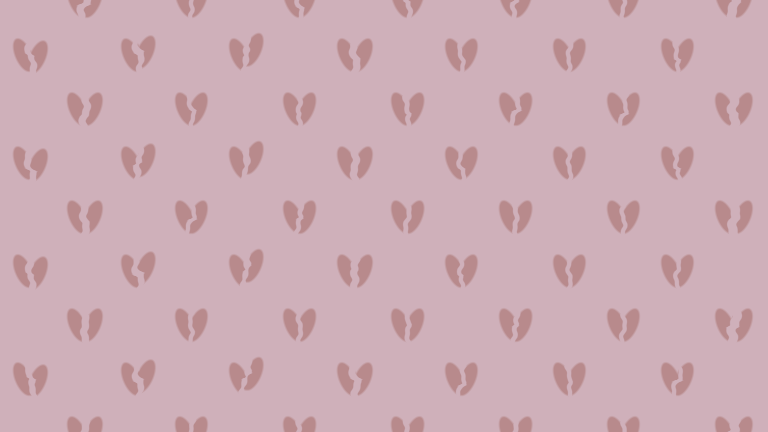
Reproduce this pattern procedurally as a Shadertoy shader.

```glsl
const vec3 PAPER = vec3(0.81, 0.69, 0.73);
const vec3 INK   = vec3(0.72, 0.54, 0.55);
const vec3 RIM   = vec3(0.77, 0.62, 0.64);

const float PITCH = 0.25;                    // lattice step, in canvas heights
const vec2 ORIGIN = vec2(0.068, 0.1225);     // centre of the first heart
const vec2 STAGGER = vec2(0.125, -0.125);    // offset of the in-between rows
const float HEART_SIZE = 0.0412;             // half height of a heart

// Heart units from here on
const vec2 LOBE_CENTRE = vec2(0.34, 0.0);
const vec2 LOBE_RADII  = vec2(1.02, 0.48);
const vec2 LOBE_AXIS   = vec2(0.399, 0.917);
const float CRACK_HALF_WIDTH = 0.12;
const float RIM_WIDTH = 0.06;

// Displacement of the right half, by half column
const int COLUMNS = 14;
const float SPREAD[COLUMNS] = float[](0.12, 0.17, 0.10, 0.0, 0.10, 0.02, 0.17,
                                      0.03, 0.0, 0.03, 0.0, 0.0, 0.0, 0.28);
const float LIFT[COLUMNS] = float[](-0.12, 0.0, 0.16, 0.0, 0.30, 0.0, 0.0,
                                    0.0, 0.0, 0.0, 0.0, 0.0, 0.0, 0.0);

vec4 hash4(vec2 p) {
    vec4 k = vec4(dot(p, vec2(127.1, 311.7)), dot(p, vec2(269.5, 183.3)),
                  dot(p, vec2(419.2, 371.9)), dot(p, vec2(87.3, 231.1)));
    return fract(sin(k) * 4375.85);
}

// Mirrored tilted ellipse, approximate distance
float heart(vec2 p) {
    vec2 q = vec2(abs(p.x), p.y) - LOBE_CENTRE;
    q = vec2(dot(q, LOBE_AXIS), dot(q, vec2(LOBE_AXIS.y, -LOBE_AXIS.x)));
    float k = length(q / LOBE_RADII);
    float g = length(q / (LOBE_RADII * LOBE_RADII));
    return k * (k - 1.0) / max(g, 1e-4);
}

// Sideways position of the crack at height y: lean, waves and one jog
float crackPath(float y, vec4 seed) {
    float lean = 0.14 * (seed.x - 0.3) * y;
    float waves = 0.07 * sin(4.5 * y + 6.28 * seed.y)
                + 0.03 * sin(11.0 * y + 6.28 * seed.z);
    float jog = 0.26 * (seed.w - 0.5) * tanh(12.0 * (y + 0.5 * seed.z - 0.1));
    return lean + waves + jog;
}

// Signed distance to the crack centre line, positive on the right
float crackSide(vec2 p, vec4 seed) {
    const float H = 0.02;
    float x = crackPath(p.y, seed);
    float slope = (crackPath(p.y + H, seed) - x) / H;
    return (p.x - x) / sqrt(1.0 + slope * slope);
}

// x: broken heart, y: its outer outline
vec2 brokenHeart(vec2 p, vec2 shift, vec4 seed) {
    vec2 q = p - shift;
    float leftOutline = heart(p);
    float rightOutline = heart(q);
    float left = max(leftOutline, crackSide(p, seed) + CRACK_HALF_WIDTH);
    float right = max(rightOutline, CRACK_HALF_WIDTH - crackSide(q, seed));
    return left < right ? vec2(left, leftOutline) : vec2(right, rightOutline);
}

void mainImage(out vec4 fragColor, in vec2 fragCoord) {
    vec2 uv = fragCoord / iResolution.y;
    float aa = 0.8 / (iResolution.y * HEART_SIZE);
    vec3 color = PAPER;

    // Two interleaved lattices of hearts
    for (int layer = 0; layer < 2; layer++) {
        vec2 pos = uv - ORIGIN - float(layer) * STAGGER;
        vec2 id = floor(pos / PITCH + 0.5);
        vec2 p = (pos - id * PITCH) / HEART_SIZE;

        int column = ((int(id.x) * 2 + layer) % COLUMNS + COLUMNS) % COLUMNS;
        vec2 shift = vec2(SPREAD[column], LIFT[column]);
        vec4 seed = hash4(id + float(layer) * vec2(17.0, 43.0));

        vec2 d = brokenHeart(p, shift, seed);
        vec3 fill = mix(INK, RIM, smoothstep(-RIM_WIDTH - aa, -RIM_WIDTH + aa, d.y));
        color = mix(color, fill, 1.0 - smoothstep(-aa, aa, d.x));
    }
    fragColor = vec4(color, 1.0);
}
```
